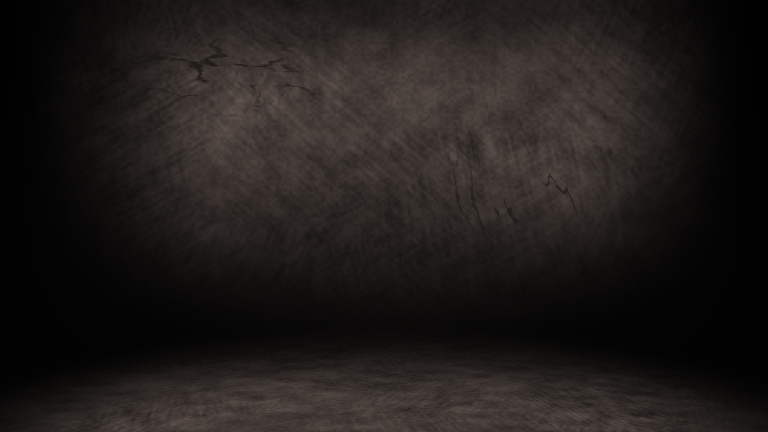
This background is drawn by a WebGL 1 fragment shader. Its source:

```glsl
precision highp float;
// A dim, worn plaster wall above a dark floor, lit by soft pools of warm light.
// Smooth light envelopes shape the room; layered value noise adds stains,
// brushed scratches, cracks and grain, flattened by perspective on the floor.

uniform vec2 u_resolution;

float hash(vec2 p) {
  return fract(sin(dot(p, vec2(127.1, 311.7))) * 43758.5453);
}

float noise(vec2 p) {
  vec2 i = floor(p), f = fract(p);
  f = f * f * (3.0 - 2.0 * f);
  return mix(mix(hash(i), hash(i + vec2(1.0, 0.0)), f.x),
             mix(hash(i + vec2(0.0, 1.0)), hash(i + vec2(1.0, 1.0)), f.x), f.y);
}

mat2 rotation(float a) {
  return mat2(cos(a), -sin(a), sin(a), cos(a));
}

float fbm(vec2 p) {
  float sum = 0.0, amplitude = 0.5;
  for (int i = 0; i < 5; i++) {
    sum += amplitude * noise(p);
    p = rotation(0.6) * p * 2.03 + 7.3;
    amplitude *= 0.5;
  }
  return sum / 0.97;
}

// Soft elliptical pool, 1 at its centre
float pool(vec2 p, vec2 centre, vec2 radius) {
  vec2 d = (p - centre) / radius;
  return exp(-dot(d, d));
}

// Thin broken lines along the zero crossings of warped noise
float cracks(vec2 p, float width) {
  float ridge = abs(fbm(p) - 0.5);
  return (1.0 - smoothstep(0.0, width, ridge)) * smoothstep(0.35, 0.6, noise(p * 1.7 + 31.0));
}

// Short strokes brushed in several directions
float scratches(vec2 p) {
  float sum = 0.0;
  for (int i = 0; i < 4; i++) {
    float k = float(i);
    vec2 q = rotation(0.5 + k * 0.65) * p;
    float patches = smoothstep(0.4, 0.7, noise(p * 5.0 + k * 19.0));
    sum += patches * (noise(q * vec2(18.0, 130.0) + k * 43.0) - 0.5);
  }
  return sum;
}

// Surface variation centred on 1
float plaster(vec2 p) {
  float stains = fbm(p * 4.0 + 3.0) - 0.5;
  float mottling = fbm(p * 22.0 + 11.0) - 0.5;
  float grain = noise(p * 150.0) - 0.5;
  return 1.0 + 0.55 * stains + 0.55 * mottling + 0.22 * grain + 0.24 * scratches(p);
}

float wall(vec2 uv, vec2 p) {
  float side = uv.x - 0.5;
  float rise = smoothstep(0.19, 0.67, uv.y - 0.55 * side * side);
  float top = 1.0 - 0.52 * smoothstep(0.8, 1.02, uv.y);
  float sides = smoothstep(0.01, 0.3, uv.x) * (1.0 - smoothstep(0.74, 0.98, uv.x));
  float light = 0.205 * rise * top * sides;

  // Worn, paler areas
  light *= 1.0 + 0.28 * pool(uv, vec2(0.29, 0.78), vec2(0.1, 0.13))
               + 0.18 * pool(uv, vec2(0.52, 0.79), vec2(0.09, 0.12))
               + 0.20 * pool(uv, vec2(0.73, 0.66), vec2(0.12, 0.14));

  // Slanting cracks at upper left, steep ones at right
  float leftCracks = cracks(rotation(-0.15) * p * vec2(7.0, 22.0), 0.055)
                   * pool(uv, vec2(0.3, 0.83), vec2(0.12, 0.08));
  float rightCracks = cracks(rotation(0.35) * p * vec2(20.0, 6.0) + 5.0, 0.04)
                    * pool(uv, vec2(0.7, 0.55), vec2(0.14, 0.13));
  return light * plaster(p) * (1.0 - 0.6 * leftCracks - 0.5 * rightCracks);
}

float floorLight(vec2 uv, float aspect) {
  float side = uv.x - 0.5;
  float depth = 0.245 - 0.46 * side * side - uv.y;
  float light = 0.225 * smoothstep(-0.01, 0.19, depth);
  light *= 1.0 - 0.55 * smoothstep(0.28, 0.52, abs(side));
  light *= 1.0 + 0.18 * pool(uv, vec2(0.3, 0.07), vec2(0.14, 0.06));

  // Perspective flattens the plaster toward the back edge
  float distance = 1.0 / (0.3 + max(0.245 - uv.y, 0.0));
  vec2 ground = vec2(side * aspect * distance * 0.5, distance * 0.85);
  float streaks = noise(vec2(uv.x * 24.0, uv.y * 100.0)) - 0.5;
  return light * (plaster(ground + 4.0) + 0.22 * streaks);
}

void main() {
  vec2 uv = gl_FragCoord.xy / u_resolution;
  float aspect = u_resolution.x / u_resolution.y;
  vec2 p = vec2(uv.x * aspect, uv.y);

  // Wall and floor both sink into shadow where they meet
  float light = wall(uv, p) + floorLight(uv, aspect);
  float haze = 0.028 * pool(uv, vec2(0.5, 0.38), vec2(0.34, 0.3));
  vec3 color = vec3(0.006, 0.005, 0.005) + (light + haze) * vec3(1.08, 0.94, 0.88);
  gl_FragColor = vec4(max(color, 0.0), 1.0);
}
```
